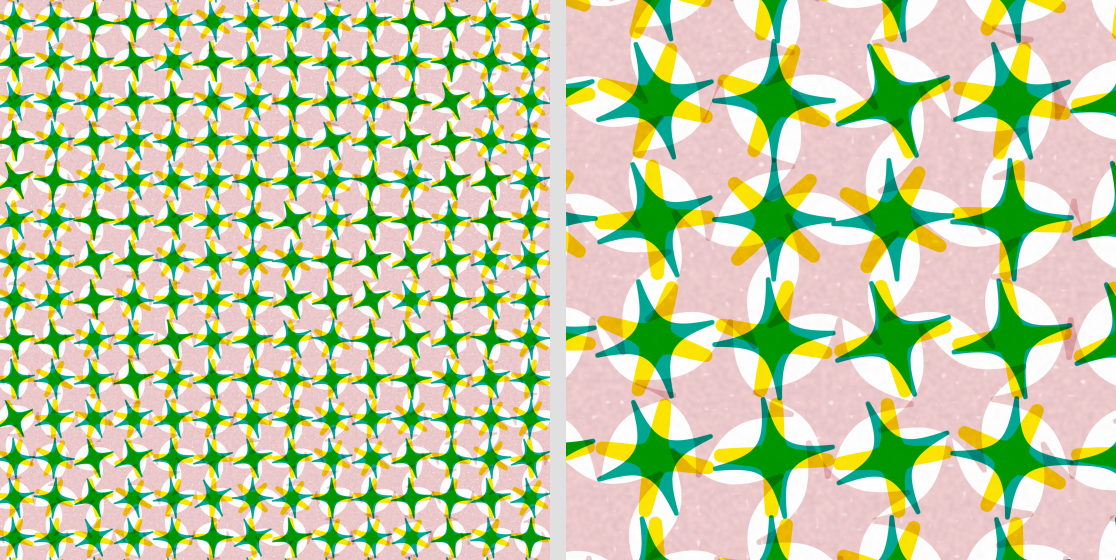
Left, the full canvas; right, a detail of the centre.
Write a Shadertoy shader that draws this pattern.

```glsl
// Three overprinted inks on white paper: pink, yellow and teal four-armed stars on a square grid.
// Every stamp is turned by a hash; the inks multiply, so overlaps give green and orange.
// Distance functions shape the arms and gradient noise adds the paper grain.

float hash(vec2 p) {
    vec3 q = fract(p.xyx * vec3(0.1031, 0.1030, 0.0973));
    q += dot(q, q.yzx + 33.33);
    return fract((q.x + q.y) * q.z);
}

vec2 gradient(vec2 cell) {
    float a = 6.2832 * hash(cell + 71.0);
    return vec2(cos(a), sin(a));
}

float gradientNoise(vec2 p) {
    vec2 i = floor(p), f = fract(p), u = f * f * (3.0 - 2.0 * f);
    vec2 e = vec2(0.0, 1.0);
    return mix(mix(dot(gradient(i), f),
                   dot(gradient(i + e.yx), f - e.yx), u.x),
               mix(dot(gradient(i + e.xy), f - e.xy),
                   dot(gradient(i + 1.0), f - 1.0), u.x), u.y);
}

// Turn a point and fold it onto one half arm lying along +x
vec2 foldArm(vec2 p, float angle) {
    float c = cos(angle), s = sin(angle);
    p = abs(vec2(c * p.x + s * p.y, c * p.y - s * p.x));
    return p.x > p.y ? p : p.yx;
}

float smoothMin(float a, float b, float k) {
    float h = max(k - abs(a - b), 0.0) / k;
    return min(a, b) - 0.25 * h * h * k;
}

// Sharp star with hyperbolic sides; valley is the side's x = y crossing
float sharpStar(vec2 p, float reach, float valley, float tip) {
    float bend = (valley * valley - reach * tip) / (reach + tip - 2.0 * valley);
    vec2 q = p + bend;
    float side = (q.x * q.y - (valley + bend) * (valley + bend)) / length(q);
    return -smoothMin(-side, reach - p.x, 0.02);
}

// Star of blunt, tapering petals joined by a round body
float petalStar(vec2 p) {
    float along = clamp(p.x, 0.0, 0.45), t = along / 0.45;
    float petal = length(p - vec2(along, 0.0)) - 0.085 * (1.0 - 0.35 * t * t);
    return smoothMin(petal, length(p) - 0.13, 0.09);
}

float coverage(float dist, float pixel) {
    return 1.0 - smoothstep(-0.7 * pixel, 0.7 * pixel, dist);
}

void mainImage(out vec4 fragColor, in vec2 fragCoord) {
    vec2 uv = fragCoord / iResolution.y;
    vec2 grid = (uv - vec2(0.026, 0.961)) / 0.07086;
    float pixel = 1.0 / (iResolution.y * 0.07086);

    // Fine grain, with pale flecks where the pink ink missed the paper
    float grain = gradientNoise(uv * 290.0) + 0.6 * gradientNoise(uv * 130.0 + 19.0);
    float fleck = smoothstep(0.34, 0.65, gradientNoise(uv * 240.0 + 47.0));
    vec3 pink = mix(vec3(0.93, 0.79, 0.80) + 0.03 * grain, vec3(0.97, 0.91, 0.91), fleck);
    vec3 color = vec3(0.992) + 0.012 * grain;

    for (int j = -1; j <= 1; j++) {
        for (int i = -1; i <= 1; i++) {
            vec2 offset = vec2(i, j);

            // Pink stars sit on the corners between the others
            vec2 corner = floor(grid) + offset;
            float turn = 0.25 + 0.95 * (hash(corner + 131.0) - 0.5);
            vec2 arm = foldArm(grid - corner - 0.5, turn);
            float ink = coverage(sharpStar(arm, 0.68, 0.21, 0.02), pixel);
            color *= mix(vec3(1.0), pink, ink);

            // Teal leans slightly anticlockwise; yellow lags behind it
            vec2 cell = floor(grid + 0.5) + offset;
            vec2 local = grid - cell;
            turn = 0.2 + 0.33 * (hash(cell + 211.0) + hash(cell + 307.0) - 1.0);
            float lag = 0.06 + 0.72 * pow(hash(cell + 419.0), 1.5);

            ink = coverage(petalStar(foldArm(local, turn - lag)), pixel);
            color *= mix(vec3(1.0), vec3(0.99, 0.90, 0.0), ink);

            ink = coverage(sharpStar(foldArm(local, turn), 0.52, 0.13, 0.018), pixel);
            color *= mix(vec3(1.0), vec3(0.0, 0.655, 0.575), ink);
        }
    }

    fragColor = vec4(clamp(color, 0.0, 1.0), 1.0);
}
```
